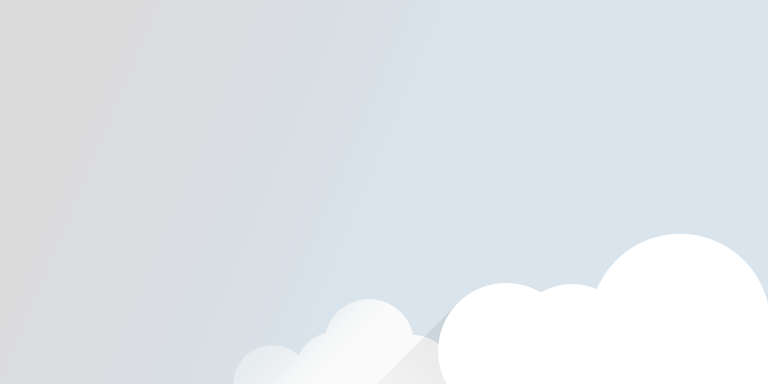
Give the GLSL for this background, as a Shadertoy shader.

```glsl
// Pale sky with two clouds rising from the lower edge.
// Each cloud is a union of discs; the sky is a slanted three-stop gradient,
// and the front cloud casts a fading diagonal shadow to its lower left.

const vec3 SKY_GREY  = vec3(0.860, 0.860, 0.864);
const vec3 SKY_MID   = vec3(0.850, 0.870, 0.890);
const vec3 SKY_BLUE  = vec3(0.851, 0.894, 0.925);
const vec3 HAZE      = vec3(0.905, 0.926, 0.938);
const vec3 SOFT_WHITE = vec3(0.982);
const vec3 WHITE     = vec3(1.0);

float disc(vec2 p, vec2 center, float radius) {
    return length(p - center) - radius;
}

float box(vec2 p, vec2 center, vec2 halfSize) {
    vec2 d = abs(p - center) - halfSize;
    return length(max(d, 0.0)) + min(max(d.x, d.y), 0.0);
}

// Coverage of a signed distance, one pixel wide at the edge
float cover(float dist, float pixel) {
    return clamp(0.5 - dist / pixel, 0.0, 1.0);
}

vec3 skyColor(vec2 p) {
    float slant = p.x + 0.42 * (1.0 - p.y);
    vec3 color = mix(SKY_GREY, SKY_MID, smoothstep(0.30, 0.95, slant));
    return mix(color, SKY_BLUE, smoothstep(0.80, 1.32, slant));
}

float backCloud(vec2 p) {
    float d = disc(p, vec2(0.710, -0.001), 0.102);
    d = min(d, disc(p, vec2(0.880, 0.023), 0.115));
    d = min(d, disc(p, vec2(0.961, 0.104), 0.117));
    return min(d, disc(p, vec2(1.073, 0.016), 0.112));
}

float frontCloud(vec2 p, vec2 lobe, float lobeRadius) {
    float d = disc(p, lobe, lobeRadius);
    d = min(d, disc(p, vec2(1.490, 0.096), 0.164));
    d = min(d, disc(p, vec2(1.771, 0.156), 0.235));
    return min(d, box(p, vec2(1.75, -0.1), vec2(0.35, 0.2)));
}

// Shadow swept at 45 degrees from a disc, fading with distance
float castShadow(vec2 p, vec2 center, float radius, float pixel) {
    vec2 q = p - center;
    float across = (q.y - q.x) * 0.70711;
    float along = -(q.x + q.y) * 0.70711;
    float fade = 1.0 - smoothstep(0.0, 0.55, along);
    return cover(across - radius, pixel) * step(0.0, along) * fade;
}

void mainImage(out vec4 fragColor, in vec2 fragCoord) {
    vec2 p = fragCoord / iResolution.y;
    float pixel = 1.0 / iResolution.y;
    vec2 lobe = vec2(1.318, 0.086);
    float lobeRadius = 0.177;

    vec3 color = skyColor(p);

    // Hazy cloud behind, brighter toward the lower right
    vec3 backColor = mix(HAZE, SOFT_WHITE, smoothstep(0.58, 0.84, p.x - p.y));
    color = mix(color, backColor, cover(backCloud(p), pixel));

    // Shadow, then the bright cloud that casts it
    color *= 1.0 - 0.07 * castShadow(p, lobe, lobeRadius, pixel);
    color = mix(color, WHITE, cover(frontCloud(p, lobe, lobeRadius), pixel));

    fragColor = vec4(color, 1.0);
}
```
